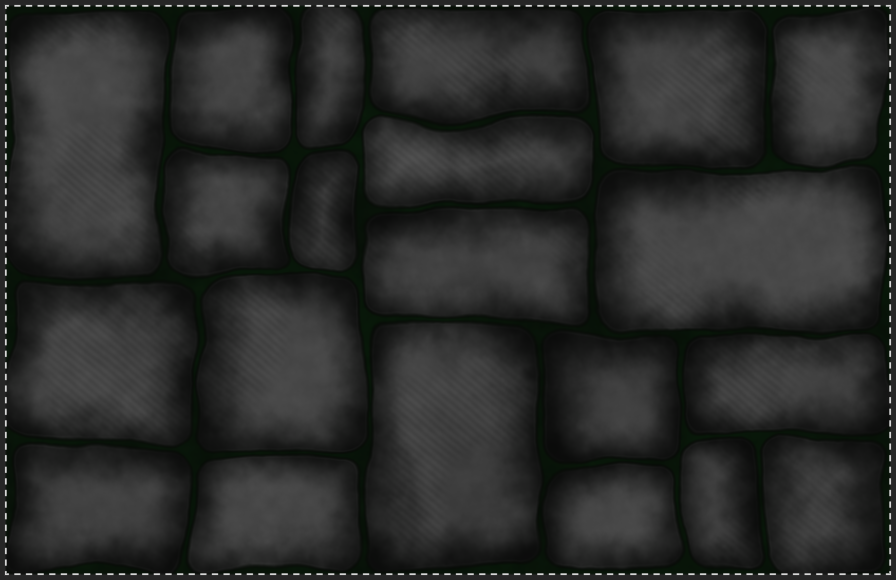
Give the GLSL for this texture, as a Shadertoy shader.

```glsl
#define SEED 4.7
#define WALL vec2(1.542, 1.0)
#define STONE_AREA vec2(0.055, 0.150)
#define GAP 0.0058
#define CORNER 0.032
#define WARP 0.032
#define HATCH_STEP 0.0115
#define FRAME_INSET 0.010
#define STONE_DARK vec3(0.050, 0.053, 0.050)
#define STONE_LIGHT vec3(0.262, 0.262, 0.262)
#define MORTAR vec3(0.030, 0.048, 0.028)
#define MOSS vec3(0.030, 0.092, 0.034)

const float SOFT = 0.0025;
const float DASH_STEP = 0.020;

float hash(vec2 p) {
    return fract(sin(dot(p, vec2(127.1, 311.7))) * 43758.5453);
}

float noise(vec2 p) {
    vec2 i = floor(p), f = fract(p);
    f = f * f * (3.0 - 2.0 * f);
    float low = mix(hash(i), hash(i + vec2(1, 0)), f.x);
    float high = mix(hash(i + vec2(0, 1)), hash(i + vec2(1, 1)), f.x);
    return mix(low, high, f.y);
}

float fbm(vec2 p) {
    float sum = 0.0, weight = 0.5;
    for (int i = 0; i < 4; i++) {
        sum += weight * noise(p);
        p = mat2(1.6, 1.2, -1.2, 1.6) * p + 7.3;
        weight *= 0.5;
    }
    return sum / 0.9375;
}

float roundedBox(vec2 p, vec2 halfSize, float radius) {
    vec2 q = abs(p) - halfSize + radius;
    return length(max(q, 0.0)) + min(max(q.x, q.y), 0.0) - radius;
}

// Splits the wall at random until the cell holding p is one stone
void findStone(vec2 p, inout vec2 lo, inout vec2 hi) {
    for (int i = 0; i < 7; i++) {
        vec2 size = hi - lo;
        vec2 key = floor((lo + hi) * 200.0 + 0.5) * 0.017 + SEED + float(i);
        if (size.x * size.y < mix(STONE_AREA.x, STONE_AREA.y, hash(key))) break;
        float ratio = mix(0.37, 0.63, hash(key + 1.7));
        vec2 cut = mix(lo, hi, ratio);
        if (size.x > size.y * mix(0.9, 1.35, hash(key + 3.9))) {
            if (p.x < cut.x) hi.x = cut.x; else lo.x = cut.x;
        } else {
            if (p.y < cut.y) hi.y = cut.y; else lo.y = cut.y;
        }
    }
}

vec3 stoneColor(vec2 p, vec2 local, vec2 halfSize, float id) {
    // Worn, dark edges around a lighter face
    float softRadius = 0.7 * min(halfSize.x, halfSize.y);
    float depth = -roundedBox(local, halfSize, softRadius);
    float cloud = fbm(p * 10.0 + id * 9.0) - 0.5;
    float grain = fbm(p * 45.0) - 0.5;
    float light = smoothstep(-0.026, 0.086, depth + 0.055 * cloud + 0.015 * grain);
    vec3 color = mix(STONE_DARK, STONE_LIGHT, light);
    color *= mix(0.92, 1.06, id) + 0.25 * cloud + 0.15 * grain;

    // Patches of diagonal brush hatching
    float across = dot(p, vec2(0.64, 0.77)) + 0.002 * noise(p * 20.0);
    float patches = smoothstep(0.52, 0.80, noise(p * 7.0 + 31.0));
    color += 0.011 * patches * light * sin(6.2832 * across / HATCH_STEP);
    return color;
}

void mainImage(out vec4 fragColor, in vec2 fragCoord) {
    vec2 p = fragCoord / iResolution.xy * WALL;

    // Bent grid of stones
    vec2 bend = vec2(noise(p * 6.5 + 11.0), noise(p * 6.5 + 53.0)) - 0.5;
    bend += 0.35 * (vec2(noise(p * 17.0 + 5.0), noise(p * 17.0 + 71.0)) - 0.5);
    vec2 q = p + WARP * bend;
    vec2 lo = vec2(FRAME_INSET + 0.002), hi = WALL - lo;
    findStone(q, lo, hi);
    vec2 local = q - 0.5 * (lo + hi);
    vec2 halfSize = 0.5 * (hi - lo) - GAP;
    float id = hash(floor((lo + hi) * 200.0 + 0.5) * 0.013 + SEED);
    float edge = roundedBox(local, halfSize, CORNER);
    edge += 0.007 * (fbm(p * 24.0) - 0.5);

    // Mossy mortar, stone face and its faint rim
    float moss = smoothstep(0.0, 0.006, edge) * mix(0.35, 1.0, noise(p * 14.0));
    vec3 color = mix(MORTAR, MOSS, moss) * (0.8 + 0.4 * fbm(p * 40.0));
    float face = 1.0 - smoothstep(-0.002 - SOFT, 0.001 + SOFT, edge);
    color = mix(color, stoneColor(p, local, halfSize, id), face);
    float rim = 1.0 - smoothstep(0.0, 0.0035, abs(edge + 0.003));
    color += 0.022 * rim * noise(p * 15.0 + 90.0);

    // Grey margin and dashed outline
    vec2 side = min(p, WALL - p);
    float inset = min(side.x, side.y) - FRAME_INSET;
    color = mix(vec3(0.15), color, smoothstep(-SOFT, SOFT, inset));
    float along = side.x < side.y ? p.y : p.x;
    float dash = abs(fract(along / DASH_STEP) - 0.5) * DASH_STEP;
    float mask = 1.0 - smoothstep(-0.0013, 0.0013, dash - 0.27 * DASH_STEP);
    mask *= 1.0 - smoothstep(0.0004, 0.0026, abs(inset));
    color = mix(color, vec3(0.85), mask);

    fragColor = vec4(color, 1.0);
}
```
